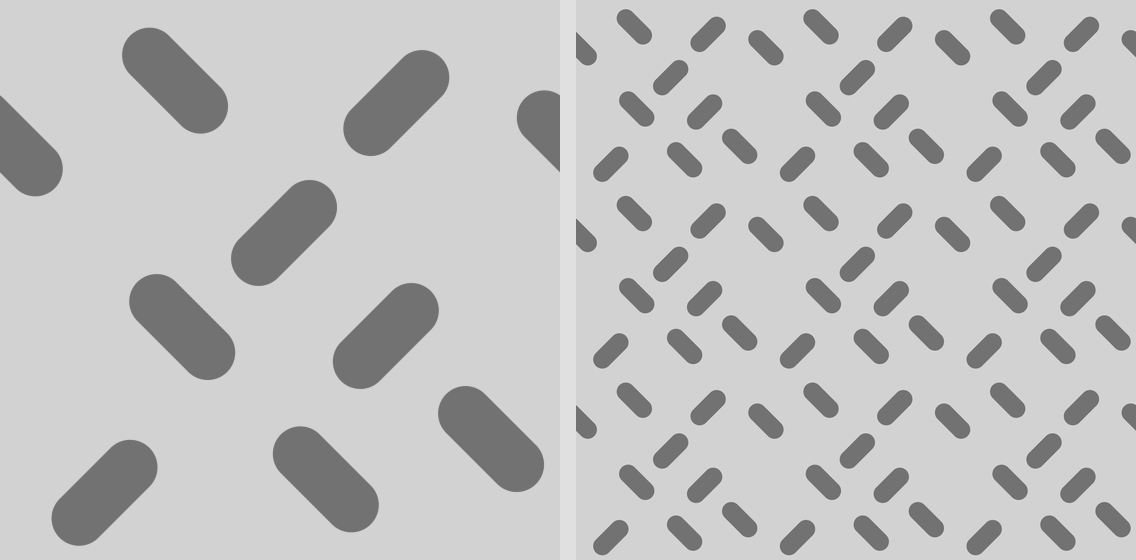
Left, the tile; right, the same tile 3 across and 3 down.
This pattern is drawn by a WebGL 2 fragment shader. Its source:

```glsl
#version 300 es
precision highp float;
// Nine dark capsules scattered on a light grey ground, leaning either way at
// 45 degrees. Each is a distance to a segment, placed on a jittered three by
// three layout and wrapped around the unit square, so that the tile repeats.

uniform vec2 u_resolution;
out vec4 fragColor;

const vec3 GROUND = vec3(0.822);
const vec3 CAPSULE = vec3(0.449);

// Centre of capsule n: three loose rows, the middle one pinched together.
vec2 capsuleCentre(float n) {
    float row = floor(n / 3.0);
    float column = n - 3.0 * row - 1.0;
    float spacing = row == 1.0 ? 0.22 : 1.0 / 3.0;
    vec2 base = vec2(0.57 - 0.06 * row * row + column * spacing, 0.22 + 0.28 * row);
    vec2 jitter = fract(vec2(n * 0.618, n * n * 0.12)) - 0.5;
    return base + jitter * vec2(0.1, 0.2);
}

// Signed distance to a capsule whose axis runs from -halfAxis to halfAxis.
float capsuleDistance(vec2 p, vec2 halfAxis, float radius) {
    float along = clamp(dot(p, halfAxis) / dot(halfAxis, halfAxis), -1.0, 1.0);
    return length(p - along * halfAxis) - radius;
}

void main() {
    vec2 uv = gl_FragCoord.xy / u_resolution;

    // Nearest capsule, measured to its closest wrapped copy
    float nearest = 1.0;
    for (int i = 0; i < 9; i++) {
        float n = float(i);
        vec2 offset = uv - capsuleCentre(n);
        offset -= round(offset);
        float lean = fract(n * 0.24 + 0.1) < 0.32 ? 1.0 : -1.0;
        nearest = min(nearest, capsuleDistance(offset, 0.0456 * vec2(1.0, lean), 0.049));
    }

    // Edge smoothed over about one pixel
    float edge = 0.7 / min(u_resolution.x, u_resolution.y);
    float cover = 1.0 - smoothstep(-edge, edge, nearest);
    fragColor = vec4(mix(GROUND, CAPSULE, cover), 1.0);
}
```
